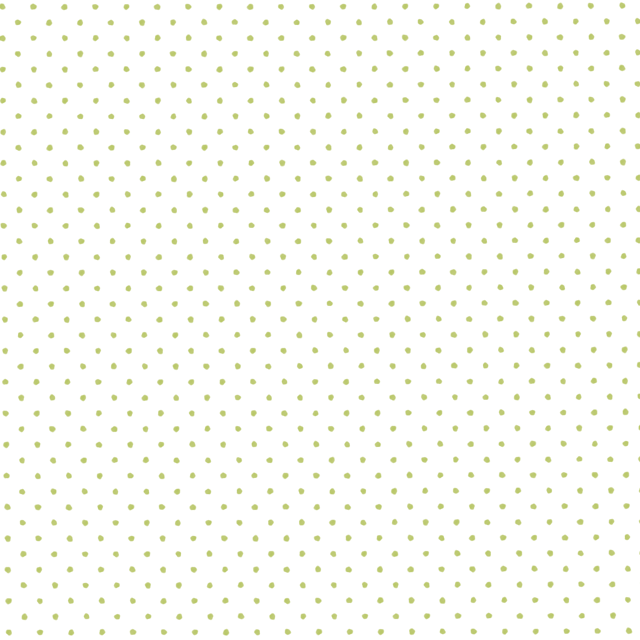
Give the GLSL for this pattern, as a Shadertoy shader.

```glsl
// Small hand-printed green dots on white, set in staggered rows.
// A gently warped half-drop lattice finds the nearest dot; hashes and
// layered sines vary its place, size, outline and ink.

vec2 hash2(vec2 id) {
    return fract(sin(vec2(dot(id, vec2(127.1, 311.7)),
                          dot(id, vec2(269.5, 183.3)))) * 43758.5453);
}

// Uneven outline: low-order lobes around the dot, phased per dot
float outline(vec2 q, vec2 rnd) {
    float angle = atan(q.y, q.x + 1e-5);
    return 1.0 + 0.06 * sin(2.0 * angle + 6.28 * rnd.x)
               + 0.05 * sin(3.0 * angle + 6.28 * rnd.y)
               + 0.03 * sin(5.0 * angle + 12.0 * rnd.x);
}

void mainImage(out vec4 fragColor, in vec2 fragCoord) {
    vec2 p = fragCoord / iResolution.y;
    p.y = 1.0 - p.y; // rows count down from the top

    // Cloth skew: columns drift right going down, rows lift at the right
    vec2 cloth = p - vec2(0.0033 * p.y + 0.0074 * p.y * p.y, -0.002 * p.x * p.x);

    // Staggered lattice: every other row shifts by half a column
    vec2 pitch = vec2(0.0484, 0.02443);
    vec2 cell = (cloth - vec2(0.0039, 0.0108)) / pitch;
    float row = round(cell.y);
    float stagger = 0.5 * mod(row, 2.0);
    vec2 id = vec2(round(cell.x - stagger), row);
    vec2 rnd = hash2(id);
    vec2 rnd2 = hash2(id + 71.0);

    // Offset from the dot's centre, measured in dot radii
    float radius = 0.0045 * mix(0.95, 1.05, rnd2.x);
    vec2 q = (cell - id - vec2(stagger, 0.0)) * pitch;
    q = (q - 0.0009 * (rnd - 0.5)) / radius;

    // Soft ink edge, never narrower than a pixel
    float soft = max(0.32, 0.75 / (iResolution.y * radius));
    float dist = length(q) / outline(q, rnd);
    float ink = 1.0 - smoothstep(1.0 - soft, 1.0 + soft, dist);

    // Mottled ink, slightly paler in patches
    float mottle = 0.5 + 0.25 * sin(3.1 * q.x + 9.0 * rnd.x)
                       + 0.25 * sin(3.7 * q.y + 2.0 * q.x + 9.0 * rnd.y);
    vec3 green = mix(vec3(0.72, 0.78, 0.40), vec3(0.76, 0.80, 0.49),
                     0.65 * mottle + 0.25 * rnd2.y);

    fragColor = vec4(mix(vec3(1.0), green, ink), 1.0);
}
```
